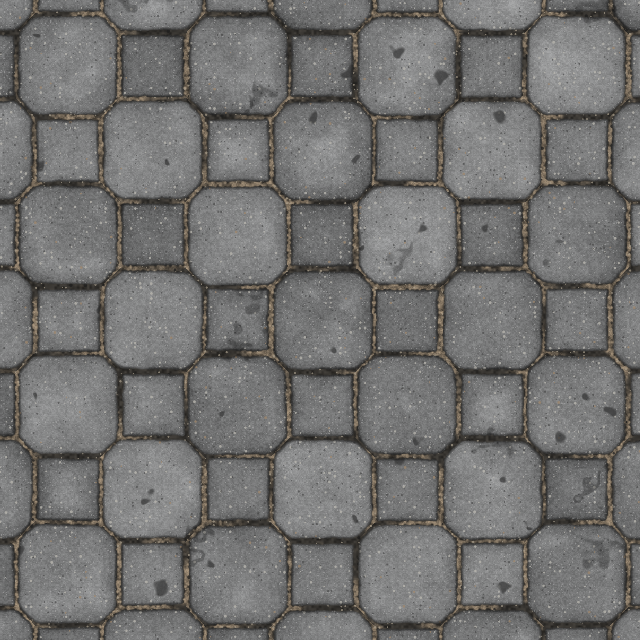
This texture is drawn by a Shadertoy shader. Its source:

```glsl
float hash(vec2 p) {
    return fract(sin(dot(p, vec2(127.1, 311.7))) * 43758.545);
}

float noise(vec2 p) {
    vec2 i = floor(p), f = fract(p);
    f = f * f * (3.0 - 2.0 * f);
    return mix(mix(hash(i), hash(i + vec2(1, 0)), f.x),
               mix(hash(i + vec2(0, 1)), hash(i + vec2(1, 1)), f.x), f.y);
}

float fbm(vec2 p) {
    float sum = 0.0, amp = 0.5;
    for (int i = 0; i < 4; i++) {
        sum += amp * noise(p);
        p = mat2(1.6, 1.2, -1.2, 1.6) * p + 7.3;
        amp *= 0.5;
    }
    return sum / 0.9375;
}

// One small stone chip in some of the cells of a grid
float flecks(vec2 p, float chance) {
    vec2 cell = floor(p);
    vec2 center = 0.3 + 0.4 * vec2(hash(cell + 3.1), hash(cell + 8.7));
    float radius = mix(0.12, 0.3, hash(cell + 5.3));
    float dotMask = 1.0 - smoothstep(radius * 0.6, radius * 1.3, length(fract(p) - center));
    return dotMask * step(hash(cell + 1.9), chance);
}

float smoothMax(float a, float b, float k) {
    float h = max(k - abs(a - b), 0.0) / k;
    return max(a, b) + h * h * k * 0.25;
}

float octagonDistance(vec2 p) {
    p = abs(p);
    return smoothMax(max(p.x, p.y) - 0.577, (p.x + p.y) * 0.7071 - 0.684, 0.05);
}

float squareDistance(vec2 p) {
    vec2 d = abs(p) - 0.335;
    return length(max(d, 0.0)) + min(max(d.x, d.y), 0.0) - 0.027;
}

void mainImage(out vec4 fragColor, in vec2 fragCoord) {
    vec2 uv = fragCoord / iResolution.y;
    float px = 7.55 / iResolution.y;
    vec2 p = (uv - vec2(0.504, 0.5)) * 7.55;
    vec2 wobble = vec2(noise(p * 9.0), noise(p * 9.0 + 40.0)) - 0.5;
    vec2 q = p + 0.016 * wobble;

    // Nearest paver: octagons and squares alternate like a checkerboard
    float dist = 10.0, isSquare = 0.0;
    vec2 id = vec2(0), local = vec2(0);
    for (int y = -1; y <= 1; y++)
    for (int x = -1; x <= 1; x++) {
        vec2 cell = floor(q + 0.5) + vec2(x, y);
        float odd = mod(cell.x + cell.y, 2.0);
        vec2 shift = vec2(hash(cell + 11.0), hash(cell + 23.0)) - 0.5;
        vec2 r = q - cell - 0.018 * shift;
        float tilt = 0.018 * (hash(cell + 31.0) - 0.5);
        r += tilt * vec2(-r.y, r.x);
        float d = odd > 0.5 ? squareDistance(r) : octagonDistance(r);
        if (d < dist) { dist = d; id = cell; local = r; isSquare = odd; }
    }

    // Concrete face with a tone per paver, worn patches and soiled borders
    float grain = hash(floor(p * 75.0)) - 0.5;
    float fine = noise(p * 38.0) - 0.5;
    float tone = 0.505 + 0.09 * (hash(id + 4.0) - 0.5) - 0.025 * isSquare;
    tone += 0.13 * (fbm(p * 2.3 + id * 3.7) - 0.5);
    float worn = smoothstep(0.52, 0.75, fbm(p * 1.9 + id * 9.1 + 20.0));
    tone += 0.07 * worn * smoothstep(0.05, 0.25, -dist);
    float border = exp(dist / 0.075);
    tone -= border * (0.06 + 0.12 * fbm(p * 5.0));
    tone += 0.07 * grain + 0.07 * fine;
    vec3 color = tone * vec3(0.995, 1.0, 1.003);

    // Pale, tan and dark aggregate
    vec3 chip = mix(vec3(0.73, 0.72, 0.69), vec3(0.62, 0.53, 0.43),
                    step(0.86, hash(floor(p * 17.0) + 2.0)));
    color = mix(color, chip, 0.75 * flecks(p * 17.0, 0.12));
    color = mix(color, vec3(0.7), 0.5 * flecks(p * 31.0 + 5.0, 0.16));
    color = mix(color, vec3(0.26), 0.6 * flecks(p * 23.0 + 9.0, 0.07));

    // Occasional stains and pits
    color *= 1.0 - 0.25 * flecks(p * 1.7 + 0.8 * wobble + 3.0, 0.03);
    color = mix(color, vec3(0.2), 0.7 * flecks(p * 4.0 + 0.5 * wobble, 0.025));

    // Bevel: dark rim, lighter where the edge is rubbed
    float rim = smoothstep(-0.034, -0.004, dist);
    color *= 1.0 - rim * mix(0.15, 0.5, noise(p * 7.0 + 60.0));

    // Joint: shadowed grit, with sand mainly in the upright joints
    float upright = smoothstep(-0.12, 0.12, abs(local.x) - abs(local.y));
    float sandy = smoothstep(0.38, 0.62, fbm(p * 2.6 + 70.0) + 0.22 * upright - 0.07);
    float grit = noise(p * 34.0 + 15.0);
    vec3 dirt = vec3(0.2, 0.19, 0.175) * (0.65 + 0.7 * grit);
    vec3 sand = vec3(0.5, 0.445, 0.375) * (0.65 + 0.6 * grit + 0.25 * grain);
    vec3 joint = mix(dirt, sand, sandy * smoothstep(-0.004, 0.022, dist + 0.02 * (grit - 0.5)));
    joint = mix(joint, vec3(0.66, 0.62, 0.55), 0.7 * flecks(p * 20.0 + 13.0, 0.16));
    joint = mix(joint, vec3(0.1), 0.7 * flecks(p * 13.0 + 2.0, 0.1));
    color = mix(color, joint, smoothstep(-px, px, dist + 0.012 * (grit - 0.5)));

    fragColor = vec4(clamp(color, 0.0, 1.0), 1.0);
}
```
